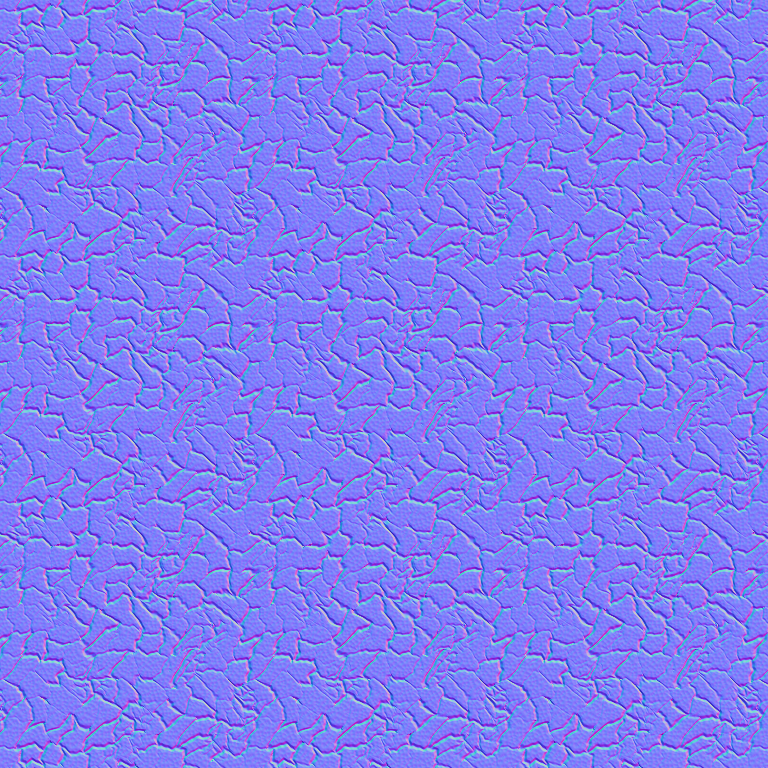
A Shadertoy shader for this texture map:

```glsl
// Tiling tangent-space normal map of dry cracked ground with a pitted surface.

const float TAU = 6.2831853;
const vec2 TILE_SIZE = vec2(0.328, 0.32);  // one repeat, in canvas units
const float CELLS = 11.0;                  // plates along one repeat

vec2 hash22(vec2 p) {
    vec3 q = fract(p.xyx * vec3(0.1031, 0.1030, 0.0973));
    q += dot(q, q.yzx + 33.33);
    return fract((q.xx + q.yz) * q.zy);
}

// Random feature point of a cell, wrapped so the pattern repeats
vec2 featurePoint(vec2 id, float period) {
    return 0.06 + 0.88 * hash22(mod(id, period) + 3.7);
}

// Layered shears turn straight borders into ragged ones
vec2 ragged(vec2 p, float period) {
    float w = TAU / period;
    p += 0.25 * sin(w * 3.0 * p.yx + vec2(0.4, 2.1));
    p += 0.09 * sin(w * 8.0 * p.yx + vec2(1.7, 4.0));
    p += 0.038 * sin(w * 17.0 * p.yx + vec2(5.2, 0.9));
    p += 0.018 * sin(w * 37.0 * p.yx + vec2(3.3, 1.2));
    return p;
}

// Depth 0..1 of cracks along cell borders; every border has its own strength
float cracks(vec2 p, float period, float width) {
    vec2 cell = floor(p);
    vec2 local = p - cell;
    vec2 nearest = vec2(0.0);
    vec2 toNearest = vec2(8.0);
    for (int j = -1; j <= 1; j++)
    for (int i = -1; i <= 1; i++) {
        vec2 offset = vec2(i, j);
        vec2 toPoint = offset + featurePoint(cell + offset, period) - local;
        if (dot(toPoint, toPoint) < dot(toNearest, toNearest)) {
            toNearest = toPoint;
            nearest = offset;
        }
    }
    float depth = 0.0;
    vec2 home = mod(cell + nearest, period);
    for (int j = -2; j <= 2; j++)
    for (int i = -2; i <= 2; i++) {
        if (i == 0 && j == 0) continue;
        vec2 offset = nearest + vec2(i, j);
        vec2 toPoint = offset + featurePoint(cell + offset, period) - local;
        float border = dot(0.5 * (toNearest + toPoint), normalize(toPoint - toNearest));
        float pick = hash22(home + mod(cell + offset, period) + 41.0).x;
        float strength = mix(0.12, 1.0, smoothstep(0.1, 0.85, pick));
        float wall = 1.0 - smoothstep(0.0, width * mix(0.6, 1.2, strength), border);
        float shoulder = 1.0 - smoothstep(0.0, width * 2.6, border);
        depth = max(depth, strength * (0.84 * wall + 0.16 * shoulder));
    }
    return depth;
}

// Small round pits from the distance to the nearest feature point
float pits(vec2 p, float period) {
    vec2 cell = floor(p);
    float nearest = 1.0;
    for (int j = -1; j <= 1; j++)
    for (int i = -1; i <= 1; i++) {
        vec2 id = cell + vec2(i, j);
        nearest = min(nearest, length(id + featurePoint(id, period) - p));
    }
    return smoothstep(0.0, 0.75, nearest);
}

// Patches where the plates are broken into crumbs
float crumbled(vec2 p, float period) {
    float w = TAU / period;
    float waves = sin(w * (2.0 * p.x + p.y) + 1.0 + sin(w * 3.0 * p.y))
                + sin(w * (2.0 * p.y - 3.0 * p.x) + 4.0);
    return smoothstep(0.2, 1.5, waves);
}

// Ground height, measured in plate widths
float groundHeight(vec2 p) {
    vec2 q = ragged(p, CELLS);
    float crumbs = crumbled(p, CELLS);
    float plateCracks = 0.105 * cracks(q, CELLS, 0.105);
    float fineCracks = 0.055 * crumbs * cracks(q * 2.0, CELLS * 2.0, 0.17);
    float grain = 0.013 * pits(p * 6.0, CELLS * 6.0);
    return grain - max(plateCracks, fineCracks);
}

// Surface direction from central differences of the height
vec3 groundNormal(vec2 p, float reach) {
    vec2 dx = vec2(reach, 0.0);
    vec2 dy = vec2(0.0, reach);
    vec2 slope = vec2(groundHeight(p + dx) - groundHeight(p - dx),
                      groundHeight(p + dy) - groundHeight(p - dy)) / (2.0 * reach);
    return normalize(vec3(-slope * vec2(1.0, 1.15), 1.0));
}

void mainImage(out vec4 fragColor, in vec2 fragCoord) {
    vec2 uv = fragCoord / iResolution.y;
    vec3 normal = groundNormal(uv / TILE_SIZE * CELLS, 0.03);
    vec3 color = 0.5 + 0.5 * normal;
    fragColor = vec4(color * vec3(1.0, 0.99, 0.985), 1.0);
}
```
